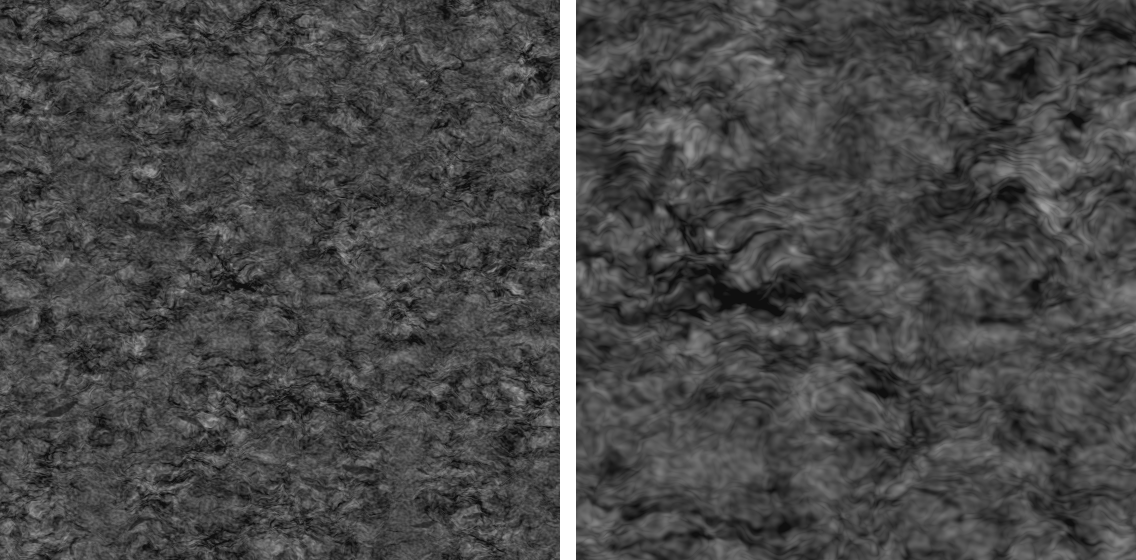
Left, the full canvas; right, a detail of the centre.
Give the GLSL for this texture, as a Shadertoy shader.

```glsl
#define BASE_GREY 0.297
#define BROAD_AMOUNT 0.06
#define MOTTLE_AMOUNT 0.15
#define FOLD_AMOUNT 0.26
#define VEIN_DEPTH 0.12
#define GASH_DEPTH 0.85
#define GRAIN_AMOUNT 0.12
#define WARP_AMOUNT 0.019
#define GASH_CELLS 11.0
#define GASH_SHARE 0.62
#define STRETCH vec2(17.0, 27.0)

const mat2 OCTAVE_TURN = mat2(0.96, 0.28, -0.28, 0.96);

vec2 hash2(vec2 cell) {
    vec3 h = fract(cell.xyx * vec3(0.1031, 0.1030, 0.0973));
    h += dot(h, h.yzx + 33.33);
    return fract((h.xx + h.yz) * h.zy);
}

float cornerSlope(vec2 cell, vec2 offset) {
    float angle = 6.2832 * hash2(cell).x;
    return dot(vec2(cos(angle), sin(angle)), offset);
}

// Gradient noise, centred on zero
float noise(vec2 p) {
    vec2 i = floor(p), f = p - i;
    vec2 u = f * f * f * (f * (f * 6.0 - 15.0) + 10.0);
    vec2 e = vec2(1.0, 0.0);
    float low = mix(cornerSlope(i, f), cornerSlope(i + e, f - e), u.x);
    float high = mix(cornerSlope(i + e.yx, f - e.yx), cornerSlope(i + 1.0, f - 1.0), u.x);
    return mix(low, high, u.y);
}

float fbm(vec2 p, int octaves, float gain) {
    float sum = 0.0, weight = 1.0;
    for (int k = 0; k < octaves; k++) {
        sum += weight * noise(p);
        p = OCTAVE_TURN * p * 2.03 + 17.3;
        weight *= gain;
    }
    return sum;
}

// Crumpled folds: dark sharp valleys between pale lumps
float folds(vec2 p) {
    float sum = 0.0, weight = 1.0;
    for (int k = 0; k < 4; k++) {
        sum += weight * (abs(noise(p)) - 0.2);
        p = OCTAVE_TURN * p * 1.8 + 8.7;
        weight *= 0.85;
    }
    return sum;
}

// Scattered curved gashes: x is the dark cut, y the pale lip beneath it
vec2 gashes(vec2 p) {
    vec2 home = floor(p * GASH_CELLS);
    vec2 marks = vec2(0.0);
    for (int y = -1; y <= 1; y++)
    for (int x = -1; x <= 1; x++) {
        vec2 cell = home + vec2(x, y);
        vec2 place = hash2(cell + 3.1), shape = hash2(cell + 51.7), kind = hash2(cell + 97.3);
        if (kind.x > GASH_SHARE) continue;
        float tilt = (shape.x - 0.5) * 0.9 + (kind.y > 0.82 ? 0.9 * sign(shape.x - 0.4) : 0.0);
        vec2 d = p - (cell + place) / GASH_CELLS;
        d = mat2(cos(tilt), -sin(tilt), sin(tilt), cos(tilt)) * d;
        float t = d.x / mix(0.014, 0.045, shape.y * shape.y);
        float taper = 1.0 - t * t;
        float side = d.y - (place.x - 0.4) * 0.018 * taper;
        float edge = abs(side) - mix(0.0016, 0.0068, shape.y) * taper;
        float cut = (1.0 - smoothstep(-0.002, 0.002, edge)) * smoothstep(-0.1, 0.4, taper);
        float lip = (1.0 - smoothstep(0.002, 0.012, edge)) * smoothstep(0.0, 0.003, -side);
        marks = max(marks, vec2(cut * mix(0.6, 1.0, place.y), lip * max(taper, 0.0)));
    }
    return marks;
}

void mainImage(out vec4 fragColor, in vec2 fragCoord) {
    vec2 p = fragCoord / iResolution.y;

    // Bend the layers into irregular strands
    vec2 warp = vec2(fbm(p * 13.0 + 4.0, 4, 0.55), fbm(p * 13.0 + 61.0, 4, 0.55));
    vec2 q = p + WARP_AMOUNT * warp;

    // Calm and rough areas
    float roughness = 0.97 + 0.9 * noise(p * 9.0 + 33.0);
    float broad = fbm(p * vec2(5.0, 7.0) + 20.0, 2, 0.6);
    float mottle = fbm(q * STRETCH, 4, 0.78);
    float crumple = folds(q * STRETCH * 1.3 + 40.0);

    // Thin broken veins
    vec2 veinPoint = p + 0.6 * WARP_AMOUNT * warp;
    float vein = 1.0 - smoothstep(0.0, 0.1, abs(noise(veinPoint * vec2(15.0, 32.0) + 73.0)));
    vein *= smoothstep(0.0, 0.35, noise(p * vec2(19.0, 24.0) + 12.0));

    vec2 gash = gashes(p + 0.35 * WARP_AMOUNT * warp);
    float grain = noise(OCTAVE_TURN * p * vec2(160.0, 205.0));

    float grey = BASE_GREY + BROAD_AMOUNT * broad + GRAIN_AMOUNT * grain;
    grey += roughness * (MOTTLE_AMOUNT * mottle + FOLD_AMOUNT * crumple);
    grey += 0.04 * gash.y - VEIN_DEPTH * vein;
    grey = mix(grey, grey * 0.35 + 0.025, gash.x * GASH_DEPTH);
    fragColor = vec4(vec3(clamp(grey, 0.06, 0.62)), 1.0);
}
```
